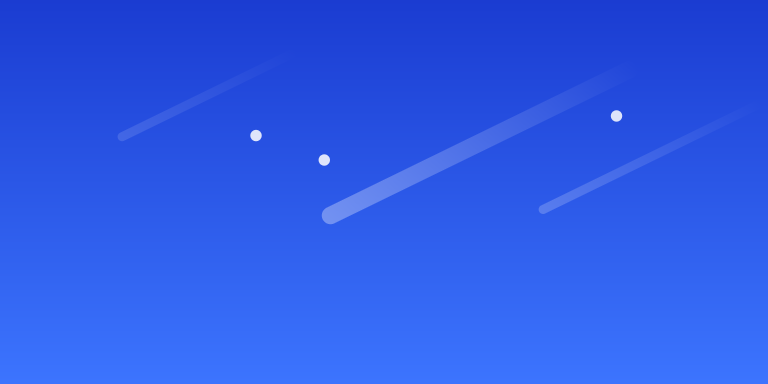
Reproduce this background procedurally as a Shadertoy shader.

```glsl
// A blue vertical gradient crossed by three parallel translucent streaks and three pale dots.
// Streaks are capsule distance fields whose opacity fades from the lower left head to the tail;
// dots are circles. All lengths are in units of the canvas height.

const vec3 SKY_TOP = vec3(0.104, 0.235, 0.820);
const vec3 SKY_BOTTOM = vec3(0.236, 0.456, 0.997);
const vec3 LIGHT = vec3(1.0);

const float STREAK_SLOPE = 0.488;
const float DOT_RADIUS = 0.0148;
const float DOT_OPACITY = 0.85;

// Streaks: head position, length, radius
const int COUNT = 3;
const vec4 STREAKS[COUNT] = vec4[COUNT](
    vec4(0.3180, 0.6440, 0.490, 0.0117),
    vec4(0.8607, 0.4388, 0.865, 0.0227),
    vec4(1.4145, 0.4545, 0.620, 0.0117));
const float STREAK_OPACITY[COUNT] = float[COUNT](0.13, 0.33, 0.21);

const vec2 DOTS[COUNT] = vec2[COUNT](
    vec2(0.6667, 0.6470), vec2(0.8445, 0.5833), vec2(1.6055, 0.6980));

// Antialiased coverage of a signed distance
float coverage(float dist, float pixel) {
    return clamp(0.5 - dist / pixel, 0.0, 1.0);
}

// Capsule mask multiplied by a linear fade along its axis
float streak(vec2 p, vec4 shape, vec2 axis, float pixel) {
    vec2 offset = p - shape.xy;
    float along = dot(offset, axis);
    float dist = length(offset - axis * clamp(along, 0.0, shape.z)) - shape.w;
    float fade = 1.0 - (along + shape.w) / (shape.z + 2.0 * shape.w);
    return coverage(dist, pixel) * clamp(fade, 0.0, 1.0);
}

void mainImage(out vec4 fragColor, in vec2 fragCoord) {
    vec2 p = fragCoord / iResolution.y;
    float pixel = 1.0 / iResolution.y;
    vec2 axis = normalize(vec2(1.0, STREAK_SLOPE));

    // Background
    vec3 color = mix(SKY_BOTTOM, SKY_TOP, p.y);

    // Streaks and dots
    for (int i = 0; i < COUNT; i++) {
        float glow = streak(p, STREAKS[i], axis, pixel);
        color = mix(color, LIGHT, glow * STREAK_OPACITY[i]);
        float disc = coverage(length(p - DOTS[i]) - DOT_RADIUS, pixel);
        color = mix(color, LIGHT, disc * DOT_OPACITY);
    }

    fragColor = vec4(color, 1.0);
}
```
